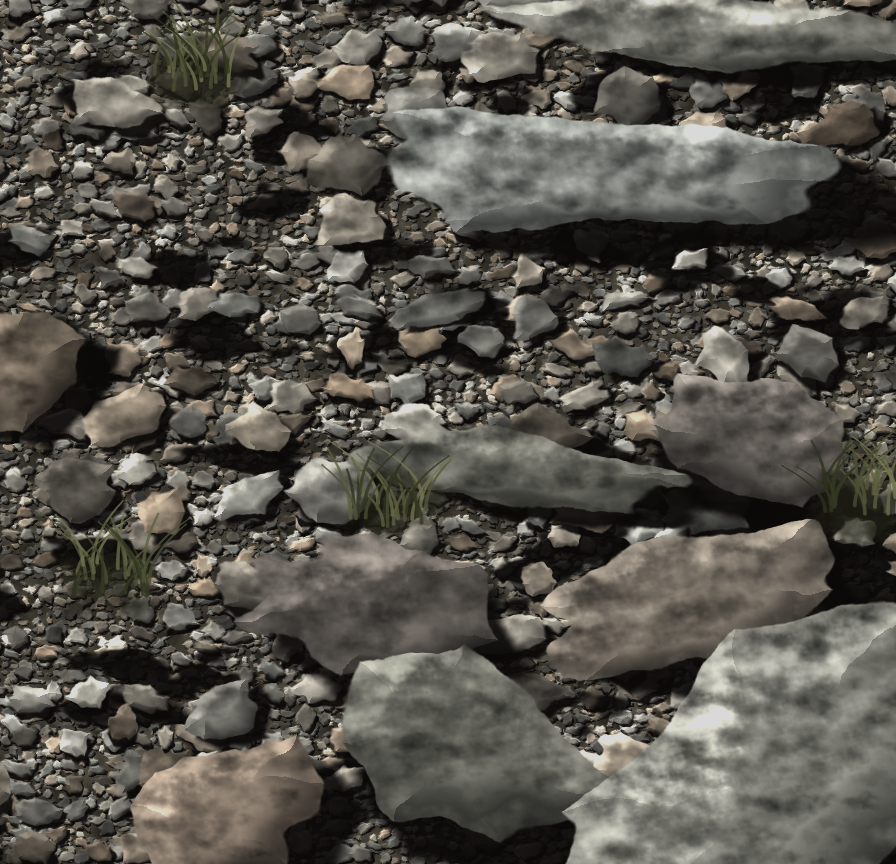
Reproduce this texture procedurally as a Shadertoy shader.

```glsl
// A sunlit scree slope: gravel, broken stones, slabs and a few grass tufts.
// Stones are bevelled random polygons with cast shadows, painted from fine
// to coarse on jittered grids; noise relief roughens every surface.

const vec3 SHADOW = vec3(0.04, 0.033, 0.03);
const vec2 LIGHT = vec2(-0.5, 0.86);

float hash(vec2 p) {
    return fract(sin(dot(p, vec2(127.1, 311.7))) * 43758.5453);
}

float noise(vec2 p) {
    vec2 i = floor(p), f = fract(p);
    f = f * f * (3.0 - 2.0 * f);
    return mix(mix(hash(i), hash(i + vec2(1, 0)), f.x),
               mix(hash(i + vec2(0, 1)), hash(i + vec2(1, 1)), f.x), f.y);
}

float fbm(vec2 p) {
    float sum = 0.0, amp = 0.53;
    for (int i = 0; i < 4; i++) {
        sum += amp * noise(p);
        p = mat2(1.6, 1.2, -1.2, 1.6) * p + 7.3;
        amp *= 0.5;
    }
    return sum;
}

// Random convex polygon: x = distance, y = light on the nearest side
vec2 polygon(vec2 q, float seed) {
    vec2 best = vec2(-9.0, 0.0);
    for (int i = 0; i < 7; i++) {
        float k = float(i);
        float a = (k + 0.8 * hash(vec2(seed, k))) * 6.2832 / 7.0;
        vec2 n = vec2(cos(a), sin(a));
        float h = dot(q, n) - 0.68 - 0.32 * hash(vec2(k + 9.0, seed));
        if (h > best.x) best = vec2(h, dot(n, LIGHT));
    }
    return best;
}

// Paints one stone and its shadow, which falls to the lower right
void paintStone(inout vec3 col, vec2 p, vec2 size, float angle, vec3 tint, float seed, float relief) {
    float c = cos(angle), s = sin(angle);
    vec2 q = mat2(c, -s, s, c) * p / size;
    if (dot(q, q) > 4.0) return;
    q += 0.3 * (vec2(noise(q * 2.5 + seed), noise(q * 2.5 - seed)) - 0.5);
    float shade = polygon(q - vec2(0.22, -0.36), seed).x;
    col = mix(col, SHADOW, 0.92 * smoothstep(0.1, -0.08, shade));

    vec2 stone = polygon(q, seed);
    float bevel = smoothstep(-0.42, -0.08, stone.x + 0.5 * relief);
    vec3 face = tint * (0.97 + 0.48 * stone.y * bevel) * (1.0 + relief);
    float soft = 1.1 / (iResolution.y * min(size.x, size.y));
    col = mix(col, face, smoothstep(soft, -soft, stone.x));
}

// One jittered grid of stones
void paintLayer(inout vec3 col, vec2 uv, float scale, float density, float relief) {
    vec2 grid = vec2(scale, scale * 1.45);
    vec2 home = floor(uv * grid);
    for (int j = 1; j >= -1; j--)
    for (int i = -1; i <= 1; i++) {
        vec2 id = home + vec2(i, j);
        float seed = 50.0 * hash(id + scale);
        if (hash(id + 3.7 * scale) > density) continue;
        vec2 centre = id + 0.2 + 0.6 * vec2(hash(id + 17.0), hash(id + 29.0));
        vec2 size = (0.28 + 0.25 * vec2(hash(id + 41.0), hash(id + 53.0))) / grid;
        float tone = mix(0.29, 0.63, hash(id + 67.0));
        float warmth = pow(hash(id + 71.0), 2.0);
        vec3 tint = tone * mix(vec3(1.0, 1.0, 0.95), vec3(1.1, 0.97, 0.82), warmth);
        float angle = 0.7 * (hash(id + 83.0) - 0.5);
        paintStone(col, uv - centre / grid, size, angle, tint, seed, relief);
    }
}

// Curved blades fanning out of dark, weedy soil
void paintTuft(inout vec3 col, vec2 p, float seed) {
    float soil = length(p * vec2(1.0, 1.5)) + 0.09 * (fbm(p * 30.0 + seed) - 0.5);
    col = mix(col, vec3(0.12, 0.12, 0.08), 0.75 * smoothstep(0.07, 0.025, soil));
    for (int i = 0; i < 26; i++) {
        float k = float(i), lean = hash(vec2(k, seed)) - 0.5;
        float tall = 0.03 + 0.05 * hash(vec2(seed, k + 5.0));
        vec2 root = vec2(0.09, 0.04) * (vec2(hash(vec2(k, seed + 3.0)), hash(vec2(k, seed + 6.0))) - 0.5);
        vec2 b = p - root;
        float t = clamp(b.y / tall, 0.0, 1.0);
        float d = length(b - vec2(lean * tall * 1.9 * t * t, tall * t));
        float blade = smoothstep(0.0022, 0.0004, d - 0.0009 * (1.0 - t));
        vec3 green = mix(vec3(0.17, 0.19, 0.11), vec3(0.47, 0.48, 0.33), hash(vec2(k, 8.0)));
        col = mix(col, green, 0.8 * blade);
    }
}

void mainImage(out vec4 fragColor, in vec2 fragCoord) {
    vec2 uv = fragCoord / iResolution.y;
    vec2 rough = uv + 0.009 * (vec2(fbm(uv * 45.0), fbm(uv * 45.0 + 31.0)) - 0.5);

    // Relief lit from the upper left, plus fine grain
    vec2 h = uv * vec2(20.0, 32.0);
    float relief = 1.2 * (fbm(h) - fbm(h + 0.6 * LIGHT)) + 0.4 * (fbm(uv * 85.0) - 0.5);

    // Soil, gravel and loose stones, with black hollows
    vec3 col = mix(vec3(0.09, 0.085, 0.07), vec3(0.36, 0.34, 0.29), fbm(uv * 60.0));
    for (int k = 0; k < 5; k++) {
        float f = float(k);
        paintLayer(col, rough, 80.0 * pow(0.58, f), 0.92 - 0.16 * f, relief);
        if (k == 2) col = mix(col, SHADOW, 0.9 * smoothstep(0.61, 0.68, fbm(uv * vec2(9.0, 17.0))));
    }

    // Slabs and boulders, far to near
    paintStone(col, rough - vec2(0.82, 0.97), vec2(0.27, 0.045), -0.08, vec3(0.47, 0.47, 0.44), 4.0, relief);
    paintStone(col, rough - vec2(0.70, 0.80), vec2(0.29, 0.075), -0.06, vec3(0.48, 0.49, 0.47), 11.0, relief);
    paintStone(col, rough - vec2(0.00, 0.58), vec2(0.10, 0.08), 0.5, vec3(0.42, 0.38, 0.33), 15.0, relief);
    paintStone(col, rough - vec2(0.87, 0.49), vec2(0.11, 0.08), -0.4, vec3(0.37, 0.35, 0.33), 23.0, relief);
    paintStone(col, rough - vec2(0.60, 0.45), vec2(0.21, 0.045), -0.1, vec3(0.40, 0.40, 0.37), 31.0, relief);
    paintStone(col, rough - vec2(0.80, 0.30), vec2(0.18, 0.08), 0.15, vec3(0.45, 0.42, 0.38), 37.0, relief);
    paintStone(col, rough - vec2(0.42, 0.30), vec2(0.17, 0.10), -0.1, vec3(0.35, 0.33, 0.31), 43.0, relief);
    paintStone(col, rough - vec2(0.54, 0.14), vec2(0.16, 0.12), -0.3, vec3(0.39, 0.39, 0.36), 52.0, relief);
    paintStone(col, rough - vec2(0.26, 0.06), vec2(0.15, 0.09), 0.2, vec3(0.48, 0.43, 0.38), 61.0, relief);
    paintStone(col, rough - vec2(0.94, 0.12), vec2(0.32, 0.17), 0.5, vec3(0.48, 0.48, 0.45), 73.0, relief);

    // Grass
    vec2 tufts[4] = vec2[4](vec2(0.13, 0.33), vec2(0.45, 0.41), vec2(0.22, 0.91), vec2(1.0, 0.42));
    for (int i = 0; i < 4; i++) paintTuft(col, uv - tufts[i], float(i) + 2.0);

    fragColor = vec4(clamp(col, 0.025, 0.85), 1.0);
}
```
